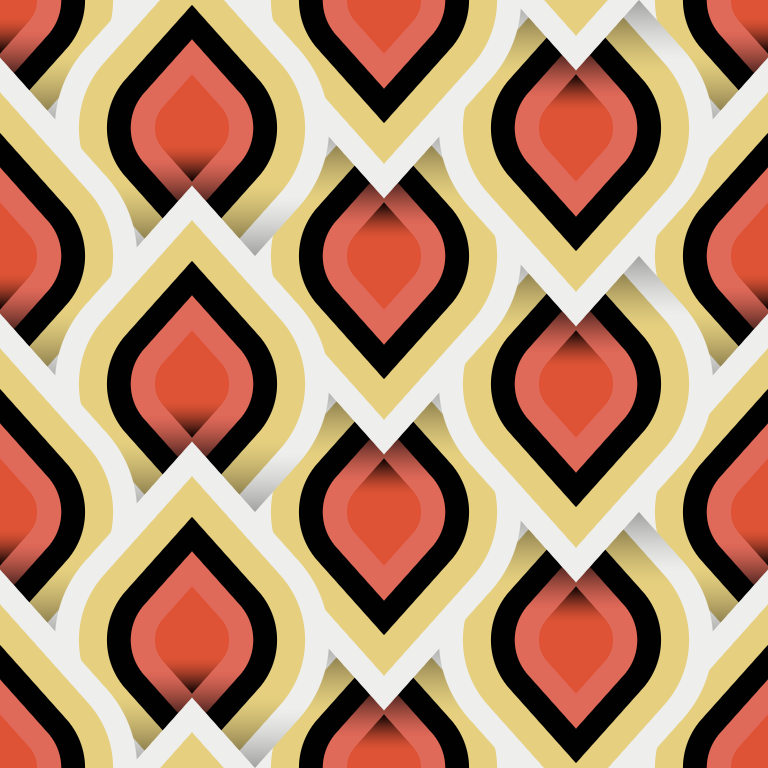
Write a WebGL 2 fragment shader that draws this pattern.

```glsl
#version 300 es
precision highp float;
// Overlapping retro ogee drops: two columns point up, two point down, four across and three high.

uniform vec2 u_resolution;
out vec4 fragColor;

// Distance to a diamond with rounded sides; radius is its half width.
float ogee(vec2 p, float radius) {
  vec2 q = abs(p);
  vec2 slope = normalize(vec2(1.12, 1.0));
  vec2 arc = q - vec2(0.14 * radius, 0.0);
  bool onArc = arc.y * slope.x < arc.x * slope.y;
  return (onArc ? length(arc) : dot(arc, slope)) - 0.86 * radius;
}

// One colour layer, fading to black towards its covered lower end.
vec3 paintLayer(vec3 under, vec2 p, float radius, vec3 tint, float pixel) {
  float depth = clamp((-p.y / (1.447 * radius) - 0.33) / 0.67, 0.0, 1.0);
  float cover = clamp(0.5 - ogee(p, radius) / pixel, 0.0, 1.0);
  return mix(under, tint * (1.0 - pow(depth, 1.5)), cover);
}

// Nested layers of one drop, from the outside in.
vec3 paintDrop(vec3 under, vec2 p, float pixel) {
  vec3 color = paintLayer(under, p, 0.714, vec3(0.935, 0.935, 0.93), pixel);
  color = paintLayer(color, p, 0.589, vec3(0.90, 0.815, 0.50), pixel);
  color = paintLayer(color, p, 0.443, vec3(0.005), pixel);
  color = paintLayer(color, p, 0.319, vec3(0.88, 0.415, 0.35), pixel);
  return paintLayer(color, p, 0.193, vec3(0.87, 0.325, 0.21), pixel);
}

// A pair of staggered columns; every drop overlaps the ones behind its tip.
vec3 paintPair(vec3 under, vec2 p, float pair, float pixel) {
  float direction = 1.0 - 2.0 * mod(pair, 2.0);
  vec2 q = vec2(p.x - 2.0 * pair, p.y * direction);
  float spacing = 2.0 / 3.0;
  float nearest = floor(q.y / spacing);
  vec3 color = under;
  for (int i = 2; i >= -1; i--) {
    float row = nearest + float(i);
    color = paintDrop(color, q - vec2(mod(row, 2.0), row * spacing), pixel);
  }
  return color;
}

void main() {
  // One unit is the distance between columns.
  vec2 p = 4.0 * gl_FragCoord.xy / u_resolution;
  float pixel = 4.0 / min(u_resolution.x, u_resolution.y);
  float pair = floor(p.x / 2.0);

  // Each pair lies over the next pair to its right.
  vec3 color = paintPair(vec3(0.935, 0.935, 0.93), p, pair + 1.0, pixel);
  color = paintPair(color, p, pair, pixel);
  fragColor = vec4(color, 1.0);
}
```
